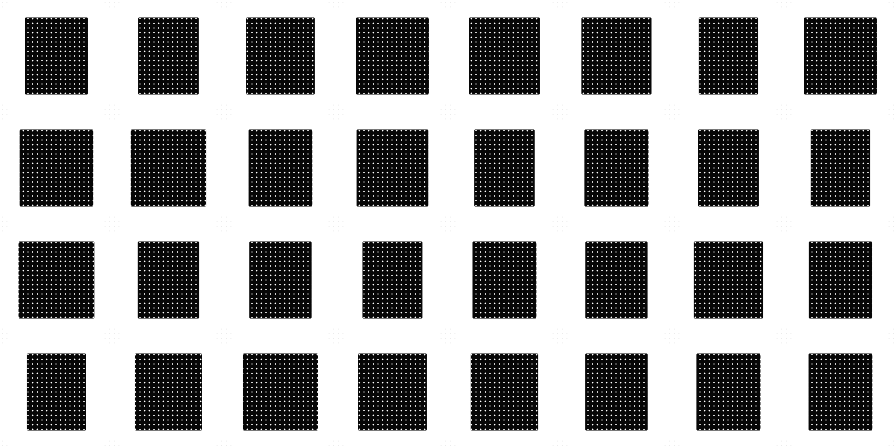
Write a Shadertoy shader that draws this pattern.

```glsl
// Grid of dark halftone blocks on white, eight across and four down.
// Each block is a rounded box of hashed width that clips a lattice of
// overlapping ink dots; a few faint specks sit where cells meet.

const vec2 GRID = vec2(8.0, 4.0);      // blocks across and down
const float DOTS = 24.0;               // halftone dots per cell side
const float DOT_RADIUS = 0.578;        // in dot pitches, so neighbours overlap
const float HALF_HEIGHT = 0.344;       // in cells
const vec2 WIDTH_RANGE = vec2(0.264, 0.342);
const float CORNER = 0.012;
const vec3 PAPER = vec3(1.0);
const vec3 INK = vec3(0.022);

// Integer hash of a cell index, 0 to 1
float hashCell(vec2 cell) {
    uvec2 q = uvec2(cell) * uvec2(1597334673u, 3812015801u);
    uint n = (q.x ^ q.y) * 1597334673u;
    n = (n ^ (n >> 15)) * 2246822519u;
    return float((n ^ (n >> 13)) & 65535u) / 65535.0;
}

float roundedBox(vec2 p, vec2 halfSize, float radius) {
    vec2 q = abs(p) - halfSize + radius;
    return length(max(q, 0.0)) + min(max(q.x, q.y), 0.0) - radius;
}

// Coverage of a shape from its signed distance
float coverage(float dist, float soft) {
    return 1.0 - smoothstep(-soft, soft, dist);
}

// Distance to the nearest dot of the lattice, in dot pitches
float dotLattice(vec2 p, float radius) {
    return length(fract(p) - 0.5) - radius;
}

void mainImage(out vec4 fragColor, in vec2 fragCoord) {
    vec2 p = fragCoord / iResolution.xy * GRID;
    float pixel = GRID.y / iResolution.y;
    vec2 cell = mod(floor(p), GRID);
    vec2 local = fract(p) - 0.5;

    // Block outline, its width differing from cell to cell
    float halfWidth = mix(WIDTH_RANGE.x, WIDTH_RANGE.y, hashCell(cell));
    vec2 centre = vec2(0.004, 0.0);
    float box = roundedBox(local - centre, vec2(halfWidth, HALF_HEIGHT), CORNER);

    // Overlapping dots leave small light gaps and scalloped sides
    float dotSoft = 0.32 * pixel * DOTS;
    float dots = coverage(dotLattice(p * DOTS, DOT_RADIUS), dotSoft);
    float ink = dots * coverage(box, 0.5 * pixel);

    // Faint specks at the cell corners
    float cornerDist = length(0.5 - abs(local)) * DOTS;
    float specks = coverage(dotLattice(p * DOTS, 0.12), dotSoft);
    ink = max(ink, 0.08 * specks * coverage(cornerDist - 1.7, 0.3));

    fragColor = vec4(mix(PAPER, INK, ink), 1.0);
}
```
